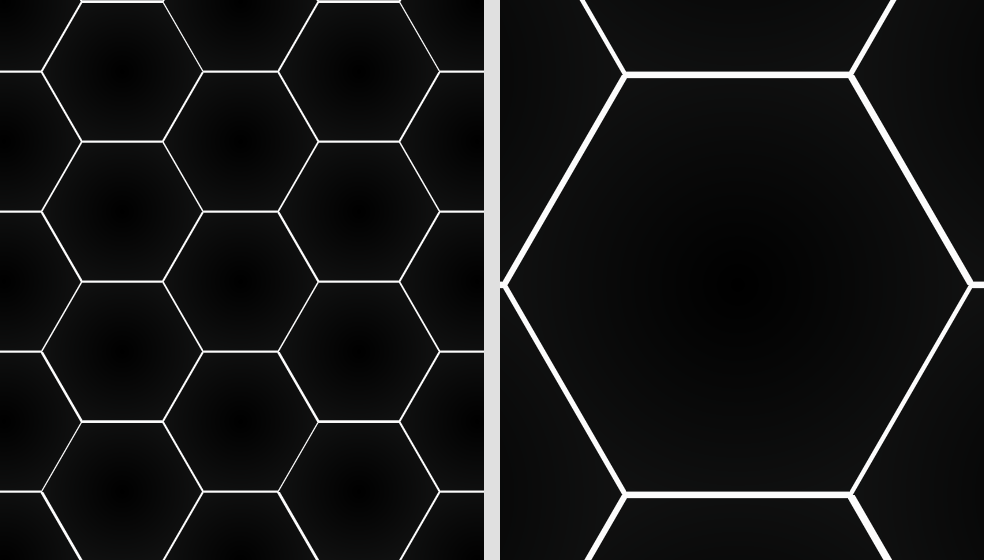
Left: the whole. Right: its middle third, enlarged.
Write a Shadertoy shader that draws this pattern.

```glsl
// Honeycomb of dark, softly shaded hexagons parted by thin white lines.
#define PITCH      vec2(0.4225, 0.25)     // column and row spacing, in canvas heights
#define FIRST_CELL vec2(0.2184, 0.1279)   // centre of the first cell, from the top left
#define FLAT_WIDTH 0.0039                 // horizontal line width
#define FLAT_EXTRA 0.0009                 // added to every third horizontal line
#define THIN_WIDTH 0.0022                 // slanted line widths
#define MID_WIDTH  0.0036
#define BOLD_WIDTH 0.0050
#define GLOW_REACH 0.145                  // distance at which the fill is brightest
#define FILL_EDGE  vec3(0.067, 0.069, 0.069)
#define LINE_COLOR vec3(0.99)

// Antialiased coverage of a line, from the distance to its axis.
float lineCover(float dist, float width, float pixel) {
    return clamp((0.5 * width - abs(dist)) / pixel + 0.5, 0.0, 1.0);
}

// Slanted lines drift in weight from the top row to the bottom row.
float slantWidth(vec2 p, float row) {
    float t = clamp(row / 3.0, 0.0, 1.0);
    if (p.y < 0.0) return mix(THIN_WIDTH, MID_WIDTH, p.x < 0.0 ? 1.0 - t : t);
    return p.x < 0.0 ? mix(MID_WIDTH, BOLD_WIDTH, t) : MID_WIDTH;
}

void mainImage(out vec4 fragColor, in vec2 fragCoord) {
    float pixel = 1.0 / iResolution.y;
    vec2 pos = vec2(fragCoord.x, iResolution.y - fragCoord.y) * pixel - FIRST_CELL;

    // Fold into one cell; y points down.
    vec2 cell = floor(pos / PITCH + 0.5);
    vec2 p = pos - cell * PITCH;
    vec2 a = abs(p);
    float apothem = 0.5 * PITCH.y;

    // Regular hexagon in the middle, the staggered neighbour outside its slants.
    float slant = dot(a, vec2(0.8660, 0.5)) - apothem;
    bool inside = slant < 0.0;
    float level = inside ? a.y - apothem : a.y;
    vec2 fromCentre = inside ? a : a - 0.5 * PITCH;

    // Radial shade, black at each cell centre.
    float shade = clamp(length(fromCentre) / GLOW_REACH, 0.0, 1.0);
    vec3 color = FILL_EDGE * shade;

    // Horizontal and slanted lines.
    float edgeRow = cell.y + step(0.0, p.y);
    bool heavy = inside && mod(edgeRow, 3.0) < 0.5;
    float flatWidth = FLAT_WIDTH + (heavy ? FLAT_EXTRA : 0.0);
    float cover = max(lineCover(level, flatWidth, pixel),
                      lineCover(slant, slantWidth(p, cell.y), pixel));

    fragColor = vec4(mix(color, LINE_COLOR, cover), 1.0);
}
```
